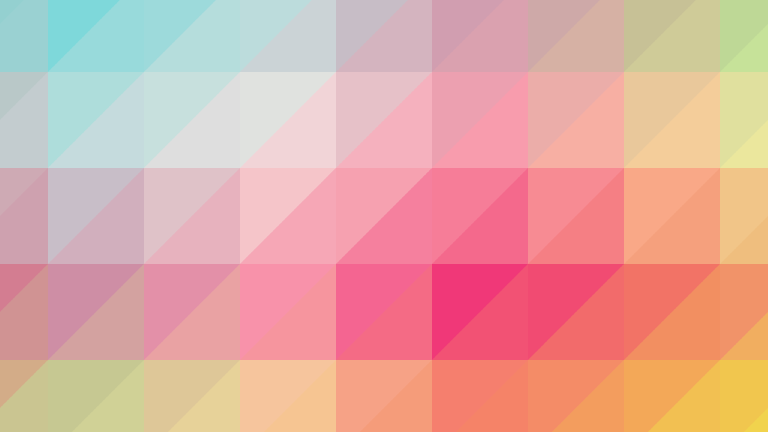
A WebGL 1 fragment shader for this background:

```glsl
precision highp float;
// Pastel mosaic: a square grid, each cell cut by a rising diagonal into two
// flat triangles. Both take their colour from one coarse gradient mesh, the
// lower triangle sampling it a little further right and down.
uniform vec2 u_resolution;

#define CELLS_HIGH 4.5               // cells over the canvas height
#define GRID_CENTER vec2(4.5, 2.5)   // grid position at the canvas centre
#define LOWER_SHIFT 0.333            // mesh offset of the lower triangles
#define PINK_HOLD 1.65               // how long pink lasts before orange
#define LIGHT_ROW 1.0                // row whose lower triangles are lifted
#define LIGHT_GAIN 1.035
#define SAMPLES 3                    // antialiasing samples per axis

// Position between two stops that lie two columns apart.
float stopMix(float column, float start) {
  return clamp((column - start) * 0.5, 0.0, 1.0);
}

// Six-stop horizontal gradient, stops at columns -1, 1, 3, 5, 7 and 9.
vec3 ramp(float column, vec3 edgeL, vec3 left, vec3 midL,
          vec3 midR, vec3 right, vec3 edgeR) {
  vec3 color = mix(edgeL, left, stopMix(column, -1.0));
  color = mix(color, midL, stopMix(column, 1.0));
  color = mix(color, midR, stopMix(column, 3.0));
  color = mix(color, right, pow(stopMix(column, 5.0), PINK_HOLD));
  color = mix(color, edgeR, stopMix(column, 7.0));
  return color / 255.0;
}

// Mesh rows from the top: aqua, pale, rose, magenta, amber, lime.
vec3 meshRow(float row, float column) {
  if (row < 0.5) return ramp(column,
    vec3(170, 200, 198), vec3(126, 216, 218), vec3(188, 220, 220),
    vec3(209, 158, 176), vec3(199, 193, 150), vec3(181, 238, 150));
  if (row < 1.5) return ramp(column,
    vec3(196, 179, 181), vec3(174, 221, 219), vec3(224, 226, 223),
    vec3(236, 160, 176), vec3(233, 200, 155), vec3(215, 248, 161));
  if (row < 2.5) return ramp(column,
    vec3(212, 150, 160), vec3(200, 190, 200), vec3(245, 197, 201),
    vec3(246, 125, 152), vec3(249, 168, 135), vec3(233, 226, 137));
  if (row < 3.5) return ramp(column,
    vec3(216, 108, 125), vec3(206, 142, 165), vec3(248, 146, 170),
    vec3(240, 56, 120), vec3(242, 115, 102), vec3(240, 179, 108));
  if (row < 4.5) return ramp(column,
    vec3(224, 143, 125), vec3(198, 200, 146), vec3(246, 197, 157),
    vec3(245, 127, 110), vec3(243, 168, 88), vec3(239, 228, 68));
  return ramp(column,
    vec3(170, 240, 160), vec3(205, 225, 155), vec3(246, 240, 150),
    vec3(244, 130, 95), vec3(240, 220, 75), vec3(244, 215, 85));
}

// Flat colour of the triangle that holds this grid position.
vec3 triangleColor(vec2 grid) {
  vec2 cell = floor(grid);
  vec2 local = grid - cell;
  float row = clamp(cell.y, 0.0, 4.0);
  if (local.x + local.y < 1.0) return meshRow(row, cell.x);

  float column = cell.x + LOWER_SHIFT;
  vec3 color = mix(meshRow(row, column), meshRow(row + 1.0, column), LOWER_SHIFT);
  return abs(row - LIGHT_ROW) < 0.5 ? color * LIGHT_GAIN : color;
}

void main() {
  vec3 sum = vec3(0.0);
  for (int i = 0; i < SAMPLES; i++) {
    for (int j = 0; j < SAMPLES; j++) {
      vec2 jitter = (vec2(float(i), float(j)) + 0.5) / float(SAMPLES) - 0.5;
      vec2 centered = (gl_FragCoord.xy + jitter - 0.5 * u_resolution) / u_resolution.y;
      // Grid rows count downwards.
      sum += triangleColor(centered * vec2(CELLS_HIGH, -CELLS_HIGH) + GRID_CENTER);
    }
  }
  gl_FragColor = vec4(sum / float(SAMPLES * SAMPLES), 1.0);
}
```
